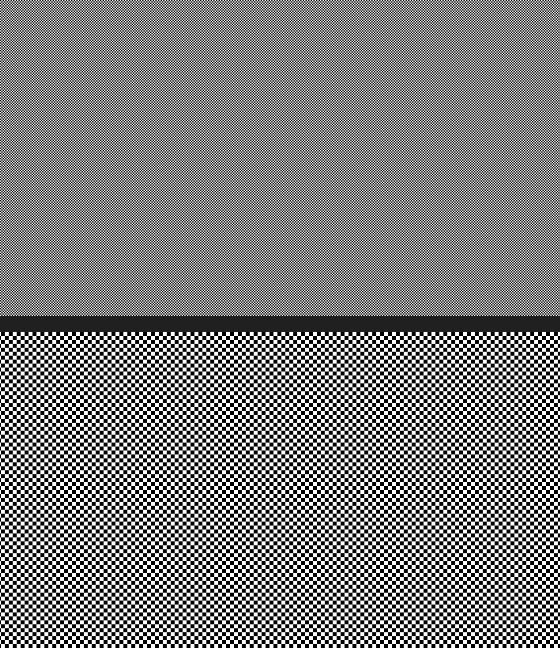
Top: the whole. Bottom: its middle third, enlarged.
Give the GLSL for this pattern, as a WebGL 1 fragment shader.

```glsl
#ifdef GL_FRAGMENT_PRECISION_HIGH
precision highp float;
#else
precision mediump float;
#endif

uniform vec2 u_resolution;

const float CELLS_DOWN = 240.0;      // checks over the canvas height
const float EDGE_SOFTNESS = 0.816;   // filter width, in pixels
const vec3 DARK = vec3(0.0);
const vec3 LIGHT = vec3(1.0);

// Integral of a square wave that is +1 on even cells and -1 on odd ones
vec2 squareWaveIntegral(vec2 p) {
  return 1.0 - abs(mod(p, 2.0) - 1.0);
}

// Checkerboard averaged exactly over a square footprint, from -1 to 1
float filteredChecker(vec2 p, float footprint) {
  vec2 halfSize = vec2(0.5 * footprint);
  vec2 wave = (squareWaveIntegral(p + halfSize)
             - squareWaveIntegral(p - halfSize)) / footprint;
  return wave.x * wave.y;
}

void main() {
  // Square cells, scaled by the canvas height
  float cellsPerPixel = CELLS_DOWN / u_resolution.y;
  vec2 cell = gl_FragCoord.xy * cellsPerPixel;

  float checker = filteredChecker(cell, cellsPerPixel * EDGE_SOFTNESS);
  gl_FragColor = vec4(mix(DARK, LIGHT, 0.5 + 0.5 * checker), 1.0);
}
```
